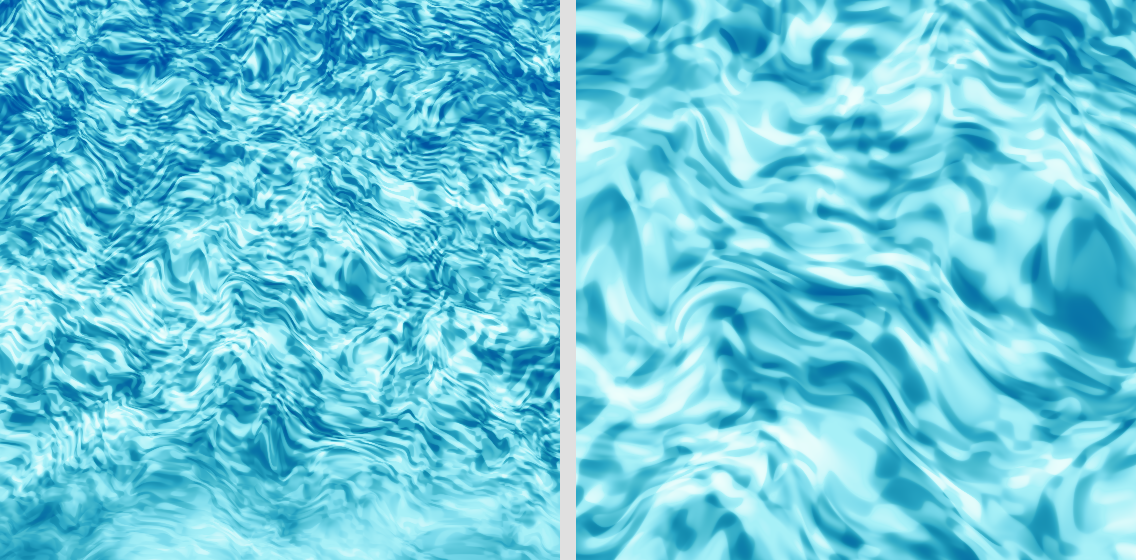
Left, the full canvas; right, a detail of the centre.
Give the GLSL for this texture, as a WebGL 1 fragment shader.

```glsl
precision highp float;

uniform vec2 u_resolution;

const vec3 DEEP_BLUE = vec3(0.00, 0.32, 0.60);
const vec3 BLUE = vec3(0.02, 0.43, 0.65);
const vec3 TEAL = vec3(0.07, 0.54, 0.68);
const vec3 POOL = vec3(0.16, 0.65, 0.77);
const vec3 CYAN = vec3(0.28, 0.73, 0.81);
const vec3 AQUA = vec3(0.47, 0.85, 0.92);
const vec3 PALE = vec3(0.65, 0.94, 0.97);
const vec3 GLINT = vec3(0.95, 1.00, 0.99);

float hash(vec2 cell) {
  vec3 h = fract(cell.xyx * 0.1031);
  h += dot(h, h.yzx + 33.33);
  return fract((h.x + h.y) * h.z);
}

// Smooth value noise from -1 to 1
float noise(vec2 p) {
  vec2 cell = floor(p);
  vec2 f = fract(p);
  f = f * f * f * (f * (f * 6.0 - 15.0) + 10.0);
  float low = mix(hash(cell), hash(cell + vec2(1.0, 0.0)), f.x);
  float high = mix(hash(cell + vec2(0.0, 1.0)), hash(cell + 1.0), f.x);
  return mix(low, high, f.y) * 2.0 - 1.0;
}

float fbm(vec2 p) {
  float sum = 0.0;
  float amplitude = 0.6;
  for (int i = 0; i < 3; i++) {
    sum += amplitude * noise(p);
    p = mat2(0.8, 0.6, -0.6, 0.8) * p * 2.1 + 17.3;
    amplitude *= 0.5;
  }
  return sum;
}

vec2 warp(vec2 p, float frequency, float amount) {
  vec2 s = p * frequency;
  return p + amount * vec2(noise(s + 31.7), noise(s + 74.2));
}

vec2 rotate(vec2 p, float angle) {
  float c = cos(angle);
  float s = sin(angle);
  return vec2(c * p.x + s * p.y, c * p.y - s * p.x);
}

// Steepens the change of sign, so that edges are crisp
float crisp(float value, float softness) {
  return value * (1.0 + softness) / (abs(value) + softness);
}

// Elongated grains along a given angle
float streaks(vec2 p, float angle, vec2 frequency) {
  return crisp(noise(rotate(p, angle) * frequency + 50.0), 0.3);
}

// Bent wave fronts, fading in and out in patches
float ripples(vec2 p, float angle, float frequency) {
  float phase = rotate(p, angle).y * frequency + 11.0 * fbm(p * 14.0 + 8.0);
  return sin(phase) * smoothstep(-0.5, 0.5, noise(p * 13.0 + 90.0));
}

// Perspective: the far water at the top is compressed
vec2 waterPlane(vec2 uv) {
  return vec2((uv.x - 0.5) * (0.7 + 0.4 * uv.y), uv.y * (0.7 + 0.2 * uv.y)) + 2.0;
}

float waterTone(vec2 uv, float calm) {
  vec2 plane = waterPlane(uv);
  vec2 bent = warp(warp(plane, 8.0, 0.026), 21.0, 0.011);
  vec2 curled = warp(bent, 55.0, 0.0055);

  float patches = fbm(bent * vec2(8.0, 11.0));
  float shapes = crisp(noise(curled * vec2(26.0, 42.0) + 12.0), 0.35);

  // Grains fall to the right in most regions and rise in others
  float region = smoothstep(-0.1, 0.5, noise(plane * 7.0 + 40.0));
  float falling = streaks(curled, -0.6, vec2(44.0, 140.0));
  float rising = streaks(curled, 0.7, vec2(46.0, 130.0));
  float grains = mix(falling, rising, region);
  float fine = streaks(curled, -0.2, vec2(95.0, 190.0));
  float waves = ripples(bent, -0.5, 400.0);

  float detail = 0.58 * grains + 0.38 * fine + 0.36 * waves;
  return 0.78 * patches + 0.42 * shapes * (1.0 - 0.4 * calm)
       + detail * (1.0 - 0.65 * calm);
}

vec3 blend(vec3 below, vec3 above, float start, float end, float level) {
  return mix(below, above, clamp((level - start) / (end - start), 0.0, 1.0));
}

vec3 waterColor(float level) {
  vec3 color = blend(DEEP_BLUE, BLUE, 0.0, 0.035, level);
  color = blend(color, TEAL, 0.035, 0.11, level);
  color = blend(color, POOL, 0.11, 0.235, level);
  color = blend(color, CYAN, 0.235, 0.39, level);
  color = blend(color, AQUA, 0.39, 0.63, level);
  color = blend(color, PALE, 0.63, 0.87, level);
  return blend(color, GLINT, 0.89, 1.0, level);
}

void main() {
  vec2 uv = gl_FragCoord.xy / u_resolution;

  // Calm pale shallows below, a teal corner, darker water far away
  float shore = uv.y + 0.07 * fbm(uv * 7.0 + 3.0);
  float calm = 1.0 - smoothstep(0.07, 0.25, shore);
  float corner = 1.0 - smoothstep(0.12, 0.26, length(uv * vec2(0.9, 1.6)) + 0.06 * fbm(uv * 16.0));
  float far = smoothstep(0.6, 1.0, uv.y);

  float tone = waterTone(uv, calm) + 0.05 + 0.27 * calm - 0.85 * corner - 0.27 * far;
  float level = 1.0 / (1.0 + exp(-2.5 * tone));
  vec3 color = waterColor(level);

  // Shadows turn slightly bluer with distance
  color += vec3(-0.01, -0.03, 0.03) * smoothstep(0.4, 1.0, uv.y) * (1.0 - smoothstep(0.1, 0.5, level));
  gl_FragColor = vec4(clamp(color, 0.0, 1.0), 1.0);
}
```
